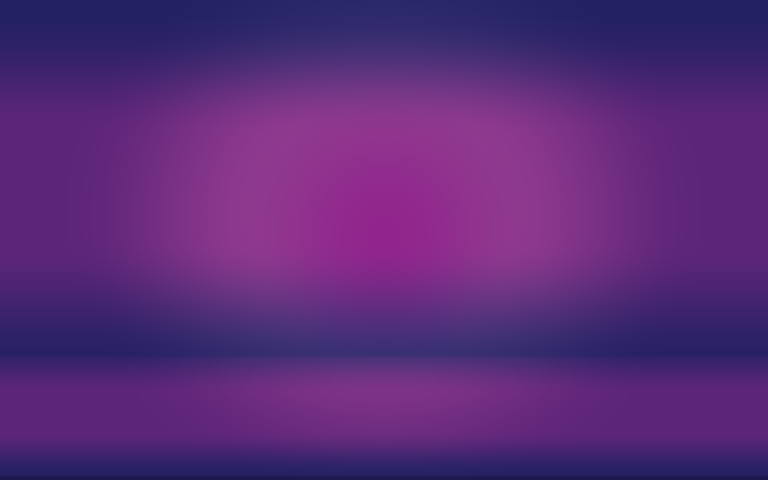
Give the GLSL for this background, as a Shadertoy shader.

```glsl
#define NAVY vec3(0.142, 0.130, 0.385)
#define PURPLE vec3(0.366, 0.147, 0.474)
#define GLOW_GAIN vec3(0.53, 0.53, 0.18)
#define CORE_TINT vec3(1.02, 0.64, 0.99)
#define HORIZON 0.258
#define GLOW_HEIGHT 0.552
#define GLOW_RADII vec2(0.655, 0.59)
#define CORE_HEIGHT 0.51
#define CORE_RADIUS 0.31

// Brightness of the wall, fading to navy at the ceiling and the horizon
float wallLight(float y) {
    float ceilingFade = 1.0 - smoothstep(0.72, 0.97, y);
    float horizonFade = smoothstep(HORIZON - 0.03, 0.50, y);
    return ceilingFade * horizonFade;
}

// Brightness of the floor, rising quickly below the horizon
float floorLight(float y) {
    float backFade = 1.0 - smoothstep(0.175, HORIZON + 0.035, y);
    float frontFade = smoothstep(0.005, 0.105, y);
    return backFade * frontFade;
}

void mainImage(out vec4 fragColor, in vec2 fragCoord) {
    float pixel = 1.0 / iResolution.y;
    vec2 p = vec2(fragCoord.x - 0.5 * iResolution.x, fragCoord.y) * pixel;

    // Wall and floor bands
    float onWall = smoothstep(-0.003 - pixel, 0.003 + pixel, p.y - HORIZON);
    float light = mix(floorLight(p.y), wallLight(p.y), onWall);
    vec3 color = mix(NAVY, PURPLE, light);

    // Wide oval glow across both bands
    float glowDistance = length((p - vec2(0.0, GLOW_HEIGHT)) / GLOW_RADII);
    float glow = 1.0 - smoothstep(0.38, 1.02, glowDistance);
    color *= 1.0 + GLOW_GAIN * glow;

    // Saturated magenta core, kept on the wall
    float coreDistance = length(p - vec2(0.0, CORE_HEIGHT)) / CORE_RADIUS;
    float core = (1.0 - smoothstep(0.0, 1.0, coreDistance)) * onWall;
    color *= mix(vec3(1.0), CORE_TINT, core);

    // Thin dark front edge of the floor
    color *= mix(0.78, 1.0, smoothstep(0.005, 0.012, p.y));

    fragColor = vec4(color, 1.0);
}
```
